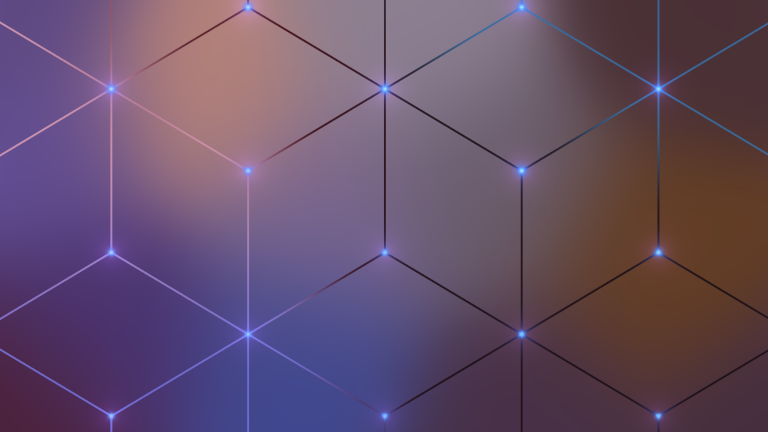
This background is drawn by a Shadertoy shader. Its source:

```glsl
#define ORIGIN vec2(0.891, 0.794)
#define CELL vec2(0.3656, 0.3785)
#define LINE_HALF 0.0022
#define CORE_RADIUS 0.012
#define HALO_RADIUS 0.021
#define BLUR 0.23
#define PINK vec3(0.84, 0.60, 0.70)
#define LILAC vec3(0.45, 0.43, 0.83)
#define STEEL vec3(0.22, 0.42, 0.62)
#define SPARK vec3(0.27, 0.53, 1.00)
#define HALO vec3(0.42, 0.20, 0.68)

const float ROOT3 = 1.7320508;
const int SPOTS = 13;

// Soft colour spots, in units of canvas height
const vec2 spotPos[SPOTS] = vec2[SPOTS](
    vec2(0.10, 0.66), vec2(0.02, 1.02), vec2(0.47, 0.79), vec2(0.92, 0.90),
    vec2(0.74, 0.50), vec2(0.68, 0.17), vec2(0.25, 0.26), vec2(0.00, 0.03),
    vec2(1.62, 0.95), vec2(1.52, 0.38), vec2(1.78, 0.00), vec2(1.22, 0.04),
    vec2(1.12, 0.56));
const vec3 spotColor[SPOTS] = vec3[SPOTS](
    vec3(0.38, 0.30, 0.57), vec3(0.36, 0.28, 0.50), vec3(0.71, 0.51, 0.47),
    vec3(0.55, 0.50, 0.57), vec3(0.48, 0.40, 0.56), vec3(0.25, 0.28, 0.56),
    vec3(0.29, 0.20, 0.44), vec3(0.30, 0.13, 0.22), vec3(0.29, 0.19, 0.21),
    vec3(0.39, 0.24, 0.14), vec3(0.27, 0.18, 0.25), vec3(0.28, 0.19, 0.28),
    vec3(0.41, 0.36, 0.42));

float hash(vec2 p) {
    vec3 h = fract(vec3(p.xyx) * 0.1031);
    h += dot(h, h.yzx + 33.33);
    return fract((h.x + h.y) * h.z);
}

// Normalised blend of the spots
vec3 backdrop(vec2 uv) {
    vec3 sum = vec3(0.0);
    float total = 0.0;
    for (int i = 0; i < SPOTS; i++) {
        vec2 d = (uv - spotPos[i]) / BLUR;
        float w = exp(-dot(d, d));
        sum += w * spotColor[i];
        total += w;
    }
    return sum / max(total, 1e-5);
}

// Offset to the nearest hub, where six edges meet
vec2 hubOffset(vec2 q) {
    vec2 h = vec2(0.5 * ROOT3, 1.5);
    vec2 a = mod(q + h, 2.0 * h) - h;
    vec2 b = mod(q, 2.0 * h) - h;
    return dot(a, a) < dot(b, b) ? a : b;
}

// Hub or cell corner nearest to the offset p
vec2 nearestNode(vec2 p) {
    vec2 s = vec2(p.x < 0.0 ? -1.0 : 1.0, p.y < 0.0 ? -1.0 : 1.0);
    vec2 tip = vec2(0.0, s.y);
    vec2 side = s * vec2(0.5 * ROOT3, 0.5);
    vec2 corner = distance(p, tip) < distance(p, side) ? tip : side;
    return length(p) < distance(p, corner) ? vec2(0.0) : corner;
}

// Reflections: pink and lilac left, dark centre, steel upper right
vec3 lineColor(vec2 uv) {
    vec3 dark = mix(vec3(0.28, 0.05, 0.09), vec3(0.11, 0.06, 0.09),
                    smoothstep(0.5, 1.1, uv.x));
    vec3 lit = mix(LILAC, PINK, smoothstep(0.1, 0.7, uv.y));
    vec2 shade = (uv - vec2(0.42, 0.98)) / 0.19;
    float left = smoothstep(1.0, 0.7, uv.x + 0.35 * uv.y);
    left *= 1.0 - exp(-dot(shade, shade));
    float right = smoothstep(0.85, 1.0, uv.x);
    right *= smoothstep(0.0, 0.25, uv.y - 0.72 + 0.5 * (uv.x - 1.05));
    return mix(mix(dark, lit, left), STEEL, right);
}

void mainImage(out vec4 fragColor, in vec2 fragCoord) {
    float pixel = 1.0 / iResolution.y;
    vec2 uv = fragCoord * pixel;
    vec2 q = (uv - ORIGIN) / CELL;
    vec2 p = hubOffset(q);
    vec3 col = backdrop(uv);

    // Cube edges: three lines through each hub
    vec2 m = abs(p);
    float edge = min(m.x, abs(0.5 * m.x - 0.5 * ROOT3 * m.y)) * CELL.x;
    float line = clamp((LINE_HALF - edge) / pixel + 0.5, 0.0, 1.0);
    col = mix(col, lineColor(uv), 0.9 * line);

    // Glowing nodes, each with its own strength
    vec2 node = nearestNode(p);
    float r = length((p - node) * CELL);
    vec2 id = round((q - p + node) * vec2(2.0 / ROOT3, 2.0));
    float power = mix(0.7, 1.0, hash(id + 50.0));
    power *= mix(0.8, 1.1, smoothstep(0.1, 0.7, uv.y));
    float core = exp(-pow(r / (CORE_RADIUS * power), 2.0));
    float halo = exp(-r / HALO_RADIUS);
    vec3 spark = mix(SPARK + vec3(0.12, 0.0, 0.0), SPARK, smoothstep(0.3, 1.2, uv.x));

    col += HALO * halo * 0.5 * power;
    col = mix(col, spark, clamp(0.9 * core + 0.6 * line * halo, 0.0, 1.0));
    col += vec3(0.35, 0.38, 0.25) * power * exp(-pow(r / (0.45 * CORE_RADIUS), 2.0));
    fragColor = vec4(clamp(col, 0.0, 1.0), 1.0);
}
```
